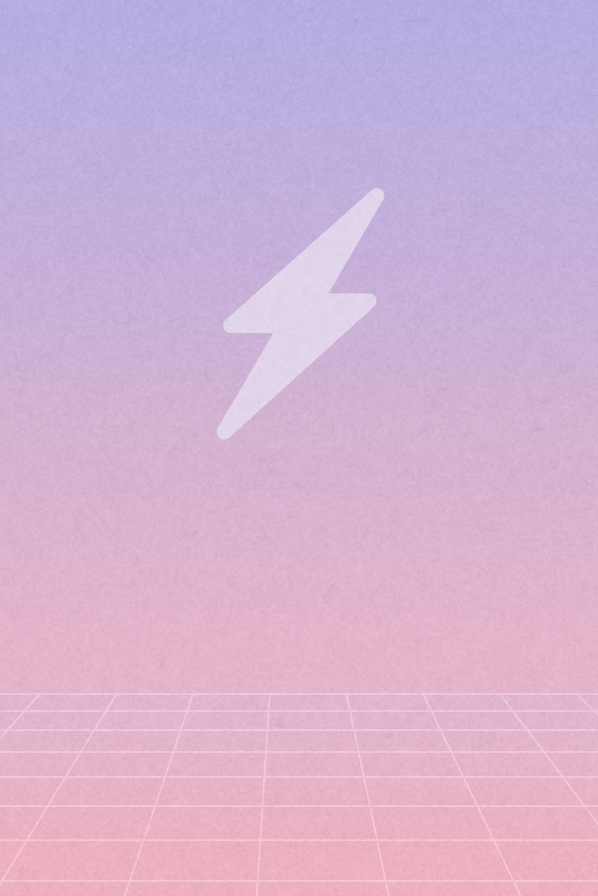
A WebGL 2 fragment shader for this background:

```glsl
#version 300 es
precision highp float;

uniform vec2 u_resolution;
out vec4 fragColor;

float hash(vec2 cell) {
    vec3 q = fract(cell.xyx * vec3(0.1031, 0.1030, 0.0973));
    q += dot(q, q.yzx + 33.33);
    return fract((q.x + q.y) * q.z);
}

float noise(vec2 p) {
    vec2 i = floor(p), f = fract(p);
    f = f * f * (3.0 - 2.0 * f);
    return mix(mix(hash(i), hash(i + vec2(1, 0)), f.x),
               mix(hash(i + vec2(0, 1)), hash(i + vec2(1, 1)), f.x), f.y);
}

// Signed distance to a bolt with rounded corners
float boltDistance(vec2 p) {
    vec2 corner[6] = vec2[6](
        vec2(0.630, 1.171), vec2(0.527, 0.995), vec2(0.617, 0.995),
        vec2(0.375, 0.776), vec2(0.479, 0.954), vec2(0.386, 0.954));
    float nearest = 10.0, side = 1.0;
    for (int i = 0, j = 5; i < 6; j = i, i++) {
        vec2 edge = corner[j] - corner[i], w = p - corner[i];
        vec2 offset = w - edge * clamp(dot(w, edge) / dot(edge, edge), 0.0, 1.0);
        nearest = min(nearest, length(offset));
        bvec3 crossing = bvec3(p.y >= corner[i].y, p.y < corner[j].y,
                               edge.x * w.y > edge.y * w.x);
        if (all(crossing) || all(not(crossing))) side = -side;
    }
    return side * nearest - 0.0127;
}

// Distance in cells to the closest whole number
float toLine(float v) {
    return abs(fract(v + 0.5) - 0.5);
}

// Paper: soft mottling, fine grain and thin curled fibres
float paper(vec2 p) {
    float mottle = noise(p * 45.0) - 0.5;
    float grain = noise(p * 210.0) + noise(p * 340.0 + 7.0) - 1.0;
    vec2 warp = vec2(noise(p * 28.0 + 3.0), noise(p * 28.0 + 19.0));
    float ridge = abs(noise(p * 34.0 + warp * 3.0) - 0.5);
    float fibre = smoothstep(0.035, 0.0, ridge) * smoothstep(0.5, 0.8, noise(p * 52.0 + 11.0));
    return 0.008 * mottle + 0.026 * grain - 0.022 * fibre;
}

void main() {
    // One unit is the canvas width
    vec2 p = gl_FragCoord.xy / u_resolution.x;
    float pixel = 1.0 / u_resolution.x;
    float down = 1.0 - gl_FragCoord.y / u_resolution.y;

    // Sky from periwinkle through mauve to rose
    vec3 color = mix(vec3(0.695, 0.680, 0.890), vec3(0.775, 0.688, 0.855),
                     smoothstep(-0.12, 0.36, down));
    color = mix(color, vec3(0.835, 0.700, 0.820), smoothstep(0.25, 0.53, down));
    color = mix(color, vec3(0.895, 0.705, 0.790), smoothstep(0.46, 0.76, down));

    // Floor, hazy at its far edge
    float floorEdge = 0.338;
    float onFloor = clamp((floorEdge - p.y) / pixel + 0.5, 0.0, 1.0);
    vec3 floorColor = mix(vec3(0.880, 0.712, 0.805), vec3(0.930, 0.690, 0.750),
                          smoothstep(0.77, 0.99, down));
    color = mix(color, floorColor, onFloor);

    // Perspective grid around a vanishing point
    float depth = max(0.8066 - p.y, 0.1);
    float row = (2.1333 - 1.0 / depth) / 0.1219;
    float slope = (p.x - 0.4814) / depth;
    float column = (slope + 0.0646) / 0.2737;
    float rowDistance = toLine(row) * 0.1219 * depth * depth;
    float columnDistance = toLine(column) * 0.2737 * depth / sqrt(1.0 + slope * slope);
    float gridDistance = min(rowDistance, columnDistance);
    float grid = clamp((0.0015 - gridDistance) / pixel + 0.5, 0.0, 1.0);
    grid *= clamp((floorEdge + 0.0015 - p.y) / pixel + 0.5, 0.0, 1.0);
    color = mix(color, vec3(0.965, 0.835, 0.885), 0.62 * grid);

    // Pale bolt
    float bolt = clamp(0.5 - boltDistance(p) / pixel, 0.0, 1.0);
    color = mix(color, vec3(0.892, 0.850, 0.928), 0.9 * bolt);

    color += paper(p) * mix(1.0, 0.7, bolt);
    fragColor = vec4(color, 1.0);
}
```
